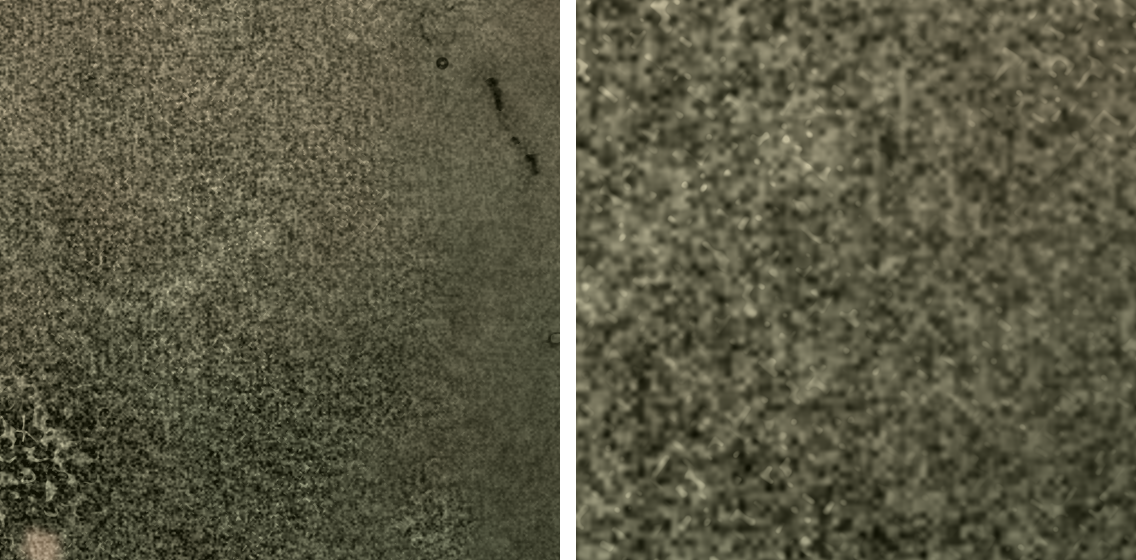
Left, the full canvas; right, a detail of the centre.
Reproduce this texture procedurally as a WebGL 1 fragment shader.

```glsl
precision highp float;
// Weathered olive stone: a broad light-to-dark slope with mottling, covered in
// fine grit that fades to the right, plus pale curled flakes, a chalky vein,
// a beaded dark crack and a few pits. All built from value noise and distances.

uniform vec2 u_resolution;

const vec3 DARK_STONE = vec3(0.18, 0.18, 0.12);
const vec3 PALE_STONE = vec3(0.61, 0.595, 0.505);
const vec3 GREEN_TINT = vec3(0.96, 1.01, 0.97);
const vec3 WARM_TINT  = vec3(1.04, 0.985, 0.95);
const vec3 CHALK_PINK = vec3(0.66, 0.58, 0.48);
const float SHADE_LOW = 0.276;      // tone at the dark end of the slope
const float SHADE_RANGE = 0.130;
const float MOTTLE = 0.13;
const float BLOTCH = 0.09;
const float GRIT_FINE = 250.0;      // grit cells across the canvas
const float GRIT_COARSE = 165.0;
const float GRIT_STRONG = 0.29;
const float GRIT_WEAK = 0.10;
const float SPECK_GAIN = 0.20;
const float FLAKE_SCALE = 52.0;

float hash(vec2 p) {
  return fract(sin(dot(p, vec2(127.1, 311.7))) * 43758.5453);
}

float noise(vec2 p) {
  vec2 i = floor(p), f = fract(p);
  f = f * f * (3.0 - 2.0 * f);
  return mix(mix(hash(i), hash(i + vec2(1.0, 0.0)), f.x),
             mix(hash(i + vec2(0.0, 1.0)), hash(i + 1.0), f.x), f.y);
}

vec2 turn(vec2 p) {
  return mat2(0.8, 0.6, -0.6, 0.8) * p;
}

float fbm(vec2 p) {
  float sum = 0.0, amp = 0.53;
  for (int i = 0; i < 4; i++) {
    sum += amp * noise(p);
    p = turn(p) * 2.1 + 17.3;
    amp *= 0.5;
  }
  return sum;
}

// x: distance to the segment, y: position along it
vec2 segment(vec2 p, vec2 a, vec2 b) {
  vec2 ab = b - a;
  float h = clamp(dot(p - a, ab) / dot(ab, ab), 0.0, 1.0);
  return vec2(length(p - a - ab * h), h);
}

// Soft round patch, 1 at the centre and 0 beyond the radius
float patch_at(vec2 p, vec2 centre, float radius) {
  return 1.0 - smoothstep(0.25 * radius, radius, length(p - centre));
}

void main() {
  vec2 p = gl_FragCoord.xy / u_resolution;
  vec2 wobble = vec2(fbm(p * 14.0), fbm(p * 14.0 + 40.0)) - 0.5;
  vec2 q = p + 0.07 * wobble;

  // Broad slope, mottling and small blotches
  float slope = smoothstep(0.0, 1.0, p.y - 0.32 * p.x + 0.12);
  float tone = SHADE_LOW + SHADE_RANGE * slope;
  tone += MOTTLE * (fbm(p * 6.0 + 3.0) - 0.5);
  tone += BLOTCH * (fbm(p * 32.0 + 70.0) - 0.5);

  // Masks for the flaking corner, lower right patch, vein and top scuffs
  float corner = patch_at(q, vec2(0.03, 0.18), 0.25);
  float scuff = patch_at(q, vec2(0.78, 0.06), 0.13);
  vec2 veinLow = segment(q, vec2(0.16, 0.45), vec2(0.35, 0.49));
  vec2 veinHigh = segment(q, vec2(0.32, 0.48), vec2(0.49, 0.61));
  float vein = 1.0 - smoothstep(0.0, 0.04, min(veinLow.x, veinHigh.x));
  float topScuff = patch_at(q, vec2(0.33, 0.95), 0.12) + patch_at(q, vec2(0.63, 0.97), 0.1);

  // Fine grit, calmer towards the right
  float calm = smoothstep(0.42, 0.95, p.x + 0.5 * (fbm(p * 4.0 + 9.0) - 0.5));
  float roughness = max(mix(GRIT_STRONG, GRIT_WEAK, calm), 0.26 * scuff);
  float grit = noise(p * GRIT_FINE) + noise(turn(p) * GRIT_COARSE + 5.0) - 1.0;
  tone += roughness * grit;
  float speck = smoothstep(0.68, 0.95, noise(turn(p) * 190.0 + 31.0));
  float speckArea = smoothstep(0.35, 0.6, fbm(p * 11.0 + 21.0));
  tone += SPECK_GAIN * speck * (1.0 - 0.75 * calm) * (0.35 + 0.65 * speckArea + 0.5 * vein);

  // Curled pale flakes on darkened ground
  vec2 curl = p * FLAKE_SCALE + 0.6 * vec2(noise(p * 60.0), noise(p * 60.0 + 8.0));
  float ridge = 1.0 - smoothstep(0.05, 0.19, abs(noise(curl) - 0.58));
  float flake = ridge * smoothstep(0.3, 0.6, noise(turn(p) * 64.0 + 13.0));
  tone += corner * (0.36 * flake - 0.11);
  tone += 0.11 * scuff * flake + vein * (0.065 + 0.12 * flake);
  tone += 0.10 * topScuff * flake;

  // Beaded crack and dark pits
  vec2 crack = segment(p + 0.035 * wobble, vec2(0.865, 0.88), vec2(0.955, 0.69));
  float bead = 0.010 * smoothstep(0.3, 0.8, noise(vec2(crack.y * 17.0, 2.0)));
  float dark = 0.8 * (1.0 - smoothstep(0.0, 0.003 + bead, crack.x)) * smoothstep(0.0, 0.004, bead);
  dark += 0.25 * (1.0 - smoothstep(0.0, 0.035, crack.x));
  float pit = length(p - vec2(0.79, 0.887));
  dark += 1.0 - smoothstep(0.002, 0.006, abs(pit - 0.007));
  float stain = patch_at(q, vec2(0.78, 0.97), 0.05) + patch_at(q, vec2(0.99, 0.39), 0.03);
  dark += 0.8 * stain * ridge;
  tone -= 0.24 * min(dark, 1.0);

  // Tone to colour, then warm and green drifts
  float level = clamp((tone - DARK_STONE.r) / (PALE_STONE.r - DARK_STONE.r), -0.28, 1.35);
  vec3 colour = mix(DARK_STONE, PALE_STONE, level);
  float warmth = 0.75 * slope + 0.8 * (fbm(p * 5.0 + 60.0) - 0.35);
  colour *= mix(GREEN_TINT, WARM_TINT, clamp(warmth, 0.0, 1.0));
  float chalk = patch_at(q, vec2(0.07, 0.015), 0.055);
  colour = mix(colour, CHALK_PINK + 0.2 * grit, 0.85 * chalk);

  gl_FragColor = vec4(clamp(colour, 0.0, 1.0), 1.0);
}
```
